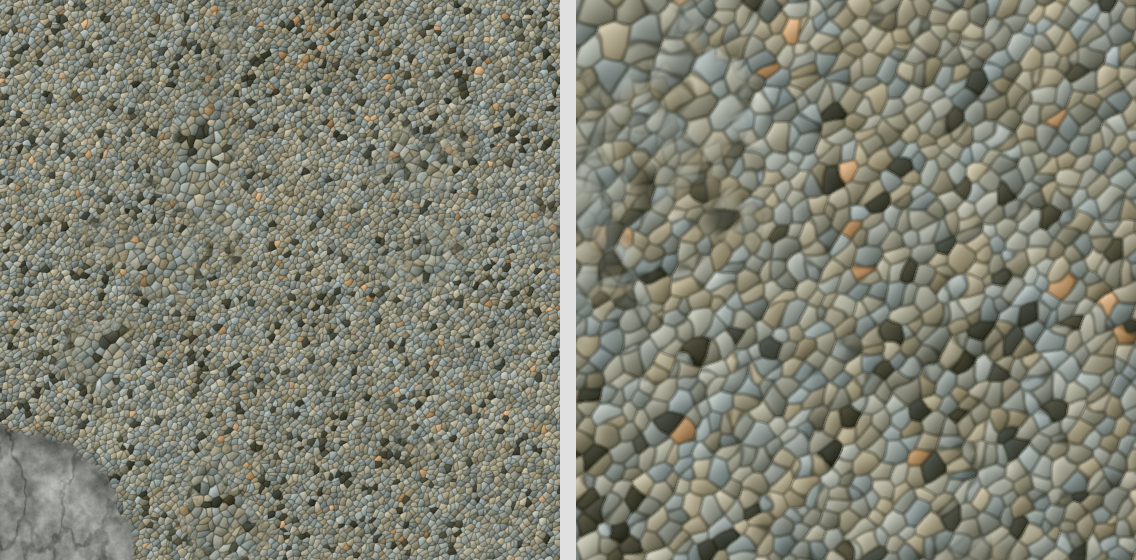
Left, the full canvas; right, a detail of the centre.
This texture is drawn by a WebGL 1 fragment shader. Its source:

```glsl
precision highp float;
// Fine grey-green gravel lit from the upper left, with a pale rock in the lower left corner.

uniform vec2 u_resolution;

#define FINE_GRAINS 108.0     // grains across the canvas
#define COARSE_GRAINS 74.0    // grains across, in the coarse patches
#define STRETCH 1.22          // grain length along the rising diagonal
#define GRAIN_TONE 0.565      // mean brightness of a grain
#define TONE_SPREAD 0.20      // brightness range between grains
#define RELIEF 0.24           // strength of the light on each grain
#define GAP_TONE 0.62         // brightness left in the gaps
#define HOLE_SHARE 0.065      // share of grains lying in shadow
#define SOFTNESS 0.0008       // blur radius in canvas units
#define ROCK_RADIUS 0.235
#define ROCK_TONE 0.56

const vec3 GRAVEL_CAST = vec3(0.0, 0.006, -0.045);
const vec3 ROCK_CAST = vec3(-0.002, 0.006, -0.012);
const vec3 WARM_TINT = vec3(0.045, 0.005, -0.05);
const vec3 COOL_TINT = vec3(-0.04, 0.0, 0.045);
const vec3 RUST_TINT = vec3(0.15, 0.0, -0.11);

vec3 hash3(vec2 p) {
  vec3 q = fract(p.xyx * vec3(0.1031, 0.1030, 0.0973));
  q += dot(q, q.yxz + 33.33);
  return fract((q.xxy + q.yzz) * q.zyx);
}

float noise(vec2 p) {
  vec2 i = floor(p), f = fract(p);
  f = f * f * (3.0 - 2.0 * f);
  float low = mix(hash3(i).x, hash3(i + vec2(1.0, 0.0)).x, f.x);
  float high = mix(hash3(i + vec2(0.0, 1.0)).x, hash3(i + 1.0).x, f.x);
  return mix(low, high, f.y);
}

float fbm(vec2 p) {
  float sum = 0.0, amp = 0.5;
  for (int i = 0; i < 5; i++) {
    sum += amp * noise(p);
    p = mat2(1.6, 1.2, -1.2, 1.6) * p + 17.3;
    amp *= 0.5;
  }
  return sum / 0.97;
}

// Weighted cells: each is one grain with its own size, tone and tint.
vec3 gravel(vec2 uv, float grains) {
  // x runs along the rising diagonal, y towards the light
  vec2 p = vec2(uv.x + uv.y, uv.y - uv.x) * 0.7071 * grains;
  p.x /= STRETCH;
  p += 0.5 * vec2(noise(p * 0.9 + 40.0), noise(p * 0.9 + 90.0)) + 200.0;

  vec2 cell = floor(p), offset = vec2(0.0), id = vec2(0.0);
  float nearest = 9.0, second = 9.0;
  for (int y = -1; y <= 1; y++) {
    for (int x = -1; x <= 1; x++) {
      vec2 c = cell + vec2(float(x), float(y));
      vec3 h = hash3(c);
      vec2 d = p - c - 0.08 - 0.84 * h.xy;
      float dist = length(d) - 0.22 * h.z;
      if (dist < nearest) {
        second = nearest;
        nearest = dist;
        offset = d;
        id = c;
      } else {
        second = min(second, dist);
      }
    }
  }

  vec3 h = hash3(id + 311.0);
  vec3 k = hash3(id + 523.0);
  float tone = GRAIN_TONE + TONE_SPREAD * (h.x - 0.5) + RELIEF * offset.y;
  tone *= mix(GAP_TONE, 1.0, smoothstep(0.0, 0.24, second - nearest));
  tone *= mix(1.0, 0.45, step(k.x, HOLE_SHARE));
  vec3 tint = mix(COOL_TINT, WARM_TINT, h.y);
  tint = mix(tint, RUST_TINT, step(0.985, h.z));
  return vec3(tone) + GRAVEL_CAST + tint * smoothstep(0.1, 0.5, tone);
}

vec3 rock(vec2 uv) {
  float mottle = fbm(uv * 22.0 + 5.0);
  float grit = fbm(uv * 95.0 + 31.0);
  float vein = abs(fbm(uv * vec2(13.0, 10.0) + 60.0) - 0.5);
  float tone = ROCK_TONE + 0.42 * (mottle - 0.5) + 0.24 * (grit - 0.5);
  tone += 0.25 * (uv.x - 0.1);
  tone -= 0.13 * (1.0 - smoothstep(0.0, 0.05, vein));
  return vec3(tone) + ROCK_CAST;
}

void main() {
  vec2 uv = gl_FragCoord.xy / min(u_resolution.x, u_resolution.y);

  // Gravel, averaged over four taps for soft edges
  float coarse = smoothstep(0.62, 0.72, fbm(uv * 5.5 + 8.0));
  vec3 color = vec3(0.0);
  for (int i = 0; i < 4; i++) {
    float a = 1.5708 * float(i) + 0.4;
    vec2 tap = uv + SOFTNESS * vec2(cos(a), sin(a));
    color += 0.25 * mix(gravel(tap, FINE_GRAINS), gravel(tap + 3.0, COARSE_GRAINS), coarse);
  }
  color += 0.07 * (fbm(uv * 7.0 + 70.0) - 0.5);

  // Rock with a ragged, slightly shaded rim
  float rim = length(uv) - ROCK_RADIUS + 0.05 * (fbm(uv * 24.0 + 12.0) - 0.5);
  color *= 1.0 - 0.14 * (1.0 - smoothstep(0.0, 0.018, abs(rim)));
  vec3 stone = rock(uv) * mix(1.0, 0.8, smoothstep(-0.04, 0.0, rim));
  color = mix(color, stone, 1.0 - smoothstep(-0.005, 0.004, rim));

  gl_FragColor = vec4(clamp(color, 0.0, 1.0), 1.0);
}
```
